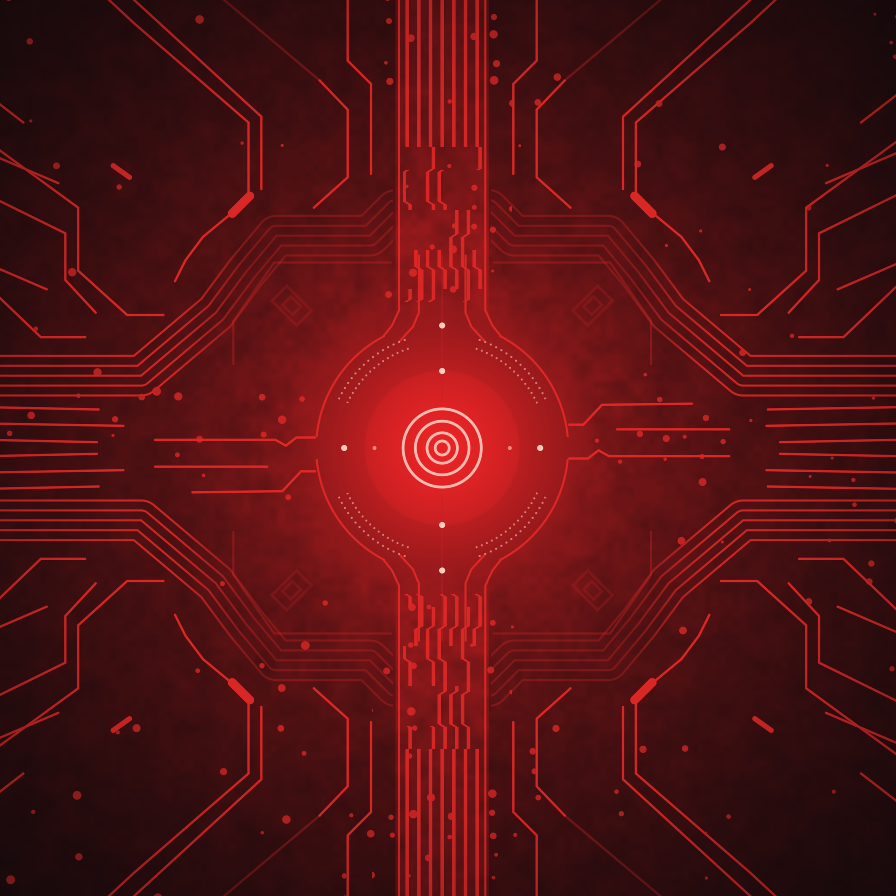
Write a Shadertoy shader that draws this background.

```glsl
// Glowing red circuit board: mirrored traces around a central ringed core.

float hash(vec2 p) {
  p = fract(p * vec2(0.1031, 0.1137));
  p += dot(p, p.yx + 33.33);
  return fract((p.x + p.y) * p.x * 7.31);
}

float noise(vec2 p) {
  vec2 i = floor(p), f = fract(p);
  f = f * f * (3.0 - 2.0 * f);
  return mix(mix(hash(i), hash(i + vec2(1, 0)), f.x),
             mix(hash(i + vec2(0, 1)), hash(i + 1.0), f.x), f.y);
}

// Distance to the segment from s.xy to s.zw
float seg(vec2 p, vec4 s) {
  vec2 a = p - s.xy, b = s.zw - s.xy;
  return length(a - b * clamp(dot(a, b) / dot(b, b), 0.0, 1.0));
}

// Distance to a line through four points
float path(vec2 p, vec4 s, vec4 t) {
  return min(seg(p, s), min(seg(p, vec4(s.zw, t.xy)), seg(p, t)));
}

// Smooth coverage of a shape with half width w
float ink(float d, float w) {
  float aa = 420.0 / iResolution.y;
  return 1.0 - smoothstep(w - aa, w + aa, d);
}

void mainImage(out vec4 fragColor, in vec2 fragCoord) {
  // Layout grid: 768 units across the canvas, folded into one quadrant
  vec2 p = (fragCoord / iResolution.xy - vec2(0.4935, 0.5)) * 768.0;
  vec2 q = abs(p);
  float r = length(p), angle = atan(q.y, q.x);

  // Radial glow, column glow and mottled surface
  float glow = 0.03 + 0.4 * exp(-r * r / 12500.0) + 0.43 * exp(-r * r / 148000.0);
  glow += 0.13 * ink(q.x, 40.0) * smoothstep(90.0, 180.0, q.y) + 0.05 * ink(r, 66.0);
  float mottle = noise(p / 17.0) * 0.6 + noise(p / 6.0) * 0.4 - 0.5;
  glow *= 1.0 + 0.32 * mottle * smoothstep(90.0, 150.0, r);
  vec3 color = vec3(glow, vec2(0.025, 0.033) + 0.125 * glow);

  // Traces to the upper and lower edges
  float d = path(q, vec4(292, 390, 264, 364), vec4(166, 279, 166, 219));
  d = min(d, path(q, vec4(270, 390, 264, 384), vec4(155, 284, 155, 222)));
  d = min(d, path(q, vec4(81, 390, 81, 332), vec4(61, 312, 61, 235)));
  d = min(d, path(q, vec4(105, 315, 81, 290), vec4(81, 232, 110, 206)));
  d = min(d, path(q, vec4(182, 200, 205, 181), vec4(220, 161, 229, 143)));

  // Traces to the side edges
  d = min(d, path(q, vec4(390, 263, 312, 206), vec4(312, 152, 270, 114)));
  d = min(d, path(q, vec4(390, 217, 323, 184), vec4(323, 144, 297, 116)));
  d = min(d, min(seg(q, vec4(390, 139, 344, 95)), seg(q, vec4(344, 95, 306, 95))));
  d = min(d, min(seg(q, vec4(270, 114, 239, 114)), seg(q, vec4(390, 158, 339, 136))));
  d = min(d, min(seg(q, vec4(390, 303, 359, 279)), seg(q, vec4(390, 253, 329, 227))));

  // Connectors at mid height
  for (float i = 0.0; i < 3.0; i++) {
    float start = 268.0 + 28.0 * hash(vec2(i, sign(p.x) + 4.0));
    d = min(d, seg(q, vec4(start, 5.0 + 14.0 * i, 390, 7.0 + 14.0 * i)));
  }
  vec2 side = vec2(q.x, p.x < 0.0 ? p.y : -p.y);
  d = min(d, path(side, vec4(109, 9, 125, 9), vec4(134, 2, 143, 7)));
  d = min(d, min(seg(side, vec4(143, 7, 246, 7)), seg(side, vec4(150, -16, 246, -16))));
  d = min(d, path(side, vec4(109, -20, 121, -20), vec4(137, -37, 214, -38)));
  float bright = ink(d, 1.0);

  // Heavy accents on the diagonals
  bright = max(bright, ink(seg(q, vec4(165, 216, 180, 201)), 3.8));
  bright = max(bright, ink(seg(q, vec4(282, 242, 268, 232)), 2.2));

  // Five parallel lines sweeping from the sides into the column
  d = min(path(q, vec4(400, 62, 258, 62), vec4(194, 116, 168, 151)),
          path(q, vec4(168, 151, 142, 182), vec4(62, 182, 40, 204)));
  float bundle = ink(abs(mod(d + 4.25, 8.5) - 4.25), 0.9) * step(d, 20.0) * step(42.0, q.x);
  bright = max(bright, bundle * (0.3 + 0.6 * smoothstep(150.0, 240.0, q.x)));
  float faint = ink(path(q, vec4(179, 72, 179, 109), vec4(144, 159, 44, 159)), 0.9);
  faint = max(faint, ink(seg(q, vec4(194, 390, 105, 315)), 1.0));

  // Column bus: solid at the ends, broken and jogging nearer the core
  float broken = step(q.y, 258.0);
  float x = p.x + 5.0 * broken * clamp((abs(mod(q.y, 56.0) - 28.0) - 14.0) / 3.0, -0.5, 0.5);
  float present = max(1.0 - broken, step(0.35, hash(floor(vec2(x + 5.0, p.y) / vec2(10, 34)) + 40.0)));
  float bus = ink(abs(mod(x + 5.0, 10.0) - 5.0), 1.5) * present;
  bright = max(bright, 0.9 * bus * step(q.x, 34.0) * step(125.0, q.y));

  // Core housing, open at the column and side arms
  d = path(q, vec4(37, 400, 37, 118), vec4(43, 105, 51, 95));
  d = min(d, path(q, vec4(20, 165, 20, 116), vec4(25, 104, 36, 92)));
  d = min(d, abs(r - 108.0) + 99.0 * (step(q.x, 49.0) + step(q.y, 9.0)));
  bright = max(bright, ink(d, 0.9) * 0.9);
  faint = max(faint, ink(min(abs(r - 66.0), seg(q, vec4(0, 40, 0, 165))), 0.7));

  // Faint tilted chips
  vec2 chip = q - vec2(129, 122);
  chip = abs(vec2(chip.x + chip.y, chip.x - chip.y) * 0.707);
  d = min(abs(max(chip.x - 15.0, chip.y - 9.0)), abs(max(chip.x - 6.0, chip.y - 5.0)));
  faint = max(faint, 0.6 * ink(d, 1.2));

  // Scattered solder points, densest along the column and side arms
  vec2 id = floor(p / 18.0);
  vec2 spot = p - 18.0 * (id + 0.3 + 0.4 * vec2(hash(id + 71.0), hash(id + 93.0)));
  float dense = 0.05 + 0.2 * step(q.x, 60.0) + 0.12 * step(q.y, 55.0);
  float points = step(hash(id + 120.0), dense) * step(125.0, r);
  bright = max(bright, points * 0.8 * ink(length(spot), 1.2 + 2.6 * hash(id + 57.0)));

  // Pale target rings, markers and dotted arcs
  d = min(min(abs(r - 33.5), abs(r - 23.0)), min(abs(r - 13.0), abs(r - 6.0)));
  float pale = ink(d, 1.2) * 0.9;
  d = min(length(q - vec2(0, 66)), min(length(q - vec2(0, 105)), length(q - vec2(84, 0))));
  pale = max(pale, max(ink(d, 2.6), 0.6 * ink(length(q - vec2(58, 0)), 1.7)));
  vec2 arc = vec2((fract(angle * 19.0) - 0.5) * 5.0, abs(r - 94.0) - 4.0);
  pale = max(pale, 0.55 * ink(length(arc), 0.9) * step(abs(angle - 0.85), 0.41));

  // Composite, with traces dimming toward the corners
  float fade = 1.0 - 0.35 * smoothstep(260.0, 520.0, r);
  color = mix(color, vec3(0.75, 0.13, 0.14), faint * 0.42 * fade);
  color = mix(color, vec3(0.95, 0.17, 0.16), bright * 0.85 * fade);
  fragColor = vec4(mix(color, vec3(1.0, 0.8, 0.75), pale), 1.0);
}
```
